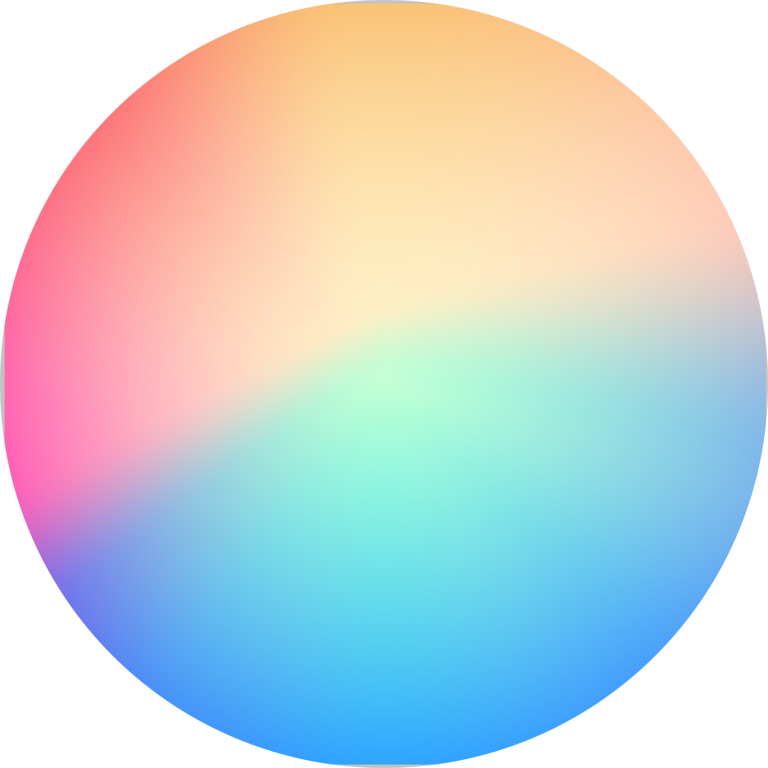
Reproduce this background procedurally as a Shadertoy shader.

```glsl
#define DISC_RADIUS 1.0
#define TRIM_EDGE 0.991
#define TRIM_GRAY vec3(0.76)
#define CREAM vec3(1.0, 0.95, 0.79)
#define MINT vec3(0.78, 1.0, 0.83)
#define HORIZON_SOFTNESS 0.1
#define WARM_FALLOFF 1.7
#define COOL_FALLOFF vec3(0.75, 1.6, 1.0)

// Rim colours by angle in degrees, counterclockwise from the right
vec3 warmRim(float angle) {
    vec3 rim = mix(vec3(1.0, 0.80, 0.73), vec3(0.98, 0.76, 0.46), smoothstep(20.0, 90.0, angle));
    rim = mix(rim, vec3(0.99, 0.46, 0.48), smoothstep(95.0, 140.0, angle));
    return mix(rim, vec3(1.0, 0.38, 0.72), smoothstep(135.0, 195.0, angle));
}

vec3 coolRim(float angle) {
    vec3 rim = mix(vec3(0.46, 0.45, 0.92), vec3(0.27, 0.58, 0.98), smoothstep(208.0, 240.0, angle));
    rim = mix(rim, vec3(0.18, 0.64, 1.0), smoothstep(235.0, 270.0, angle));
    rim = mix(rim, vec3(0.27, 0.62, 0.99), smoothstep(270.0, 312.0, angle));
    return mix(rim, vec3(0.50, 0.72, 0.92), smoothstep(308.0, 350.0, angle));
}

// Share of the warm half, with a bent boundary that widens outward
float warmShare(vec2 p) {
    float bend = sqrt(p.x * p.x + HORIZON_SOFTNESS * HORIZON_SOFTNESS) - HORIZON_SOFTNESS;
    float coolEdge = 0.25 * p.x - 0.50 * bend;
    float warmEdge = 0.22 + 0.38 * p.x - 0.12 * bend;
    return smoothstep(coolEdge, warmEdge, p.y);
}

vec3 discColor(vec2 p) {
    float radius = clamp(length(p), 0.0001, 1.0);
    float angle = degrees(atan(p.y, p.x + 0.00001));
    // Each half wraps its angle inside the other half
    float warmAngle = angle < -90.0 ? angle + 360.0 : angle;
    float coolAngle = angle < 90.0 ? angle + 360.0 : angle;
    vec3 warm = mix(CREAM, warmRim(warmAngle), pow(radius, WARM_FALLOFF));
    vec3 cool = mix(MINT, coolRim(coolAngle), pow(vec3(radius), COOL_FALLOFF));
    return mix(cool, warm, warmShare(p));
}

void mainImage(out vec4 fragColor, in vec2 fragCoord) {
    float side = min(iResolution.x, iResolution.y);
    vec2 p = (2.0 * fragCoord - iResolution.xy) / side;
    float blur = 1.5 / side;

    // Gray slivers where the disc meets the canvas sides
    float reach = max(abs(p.x - 0.003), abs(p.y));
    float trim = smoothstep(TRIM_EDGE - blur, TRIM_EDGE + blur, reach);
    vec3 color = mix(discColor(p), TRIM_GRAY, trim);

    // White surround
    float outside = smoothstep(-blur, blur, length(p) - DISC_RADIUS);
    fragColor = vec4(mix(color, vec3(1.0), outside), 1.0);
}
```
